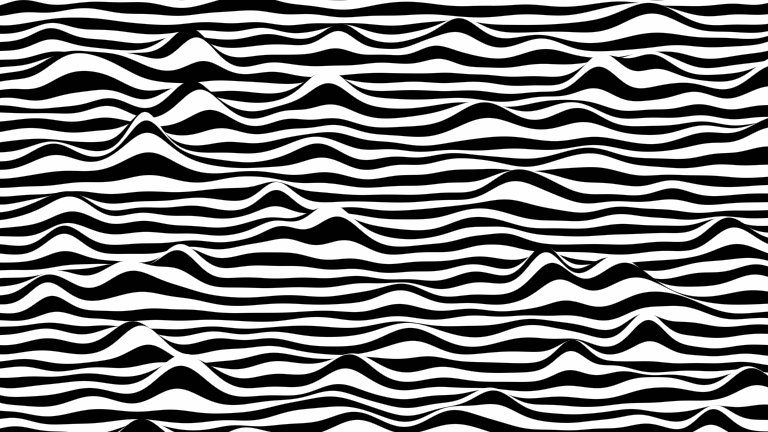
This background is drawn by a Shadertoy shader. Its source:

```glsl
const float LAYER_STEP = 1.0 / 51.0;       // spacing of the stacked sheets
const int LAYER_COUNT = 14;                // sheets that can reach one point
const float DIP_MARGIN = 0.02;             // deepest dip below a sheet's base
const vec2 CELL_SIZE = vec2(0.19, 0.080);  // one hill per cell
const vec2 HILL_HEIGHT = vec2(0.006, 0.078);
const vec2 HILL_WIDTH = vec2(0.034, 0.066);
const float HILL_DEPTH = 0.025;
const float HILL_SHEAR = 1.4;              // sideways drift of a hill with depth
const float RIPPLE_HEIGHT = 0.0025;
const float EDGE_SOFTNESS = 1.15;          // edge width in screen samples
const vec3 INK = vec3(0.004);
const vec3 PAPER = vec3(0.996);

vec3 hash3(vec2 cell) {
    vec3 p = fract(cell.xyx * vec3(0.1031, 0.1030, 0.0973) + 0.37);
    p += dot(p, p.yxz + 33.33);
    return fract((p.xxy + p.yzz) * p.zyx);
}

// Gentle waves that drift slowly from sheet to sheet
float ripples(vec2 ground) {
    float x = ground.x, z = ground.y;
    float wave = sin(x * 23.0 + 3.0 * sin(z * 19.0));
    wave += 0.7 * sin(x * 41.0 - z * 37.0 + 2.0 * sin(x * 5.0 + z * 23.0));
    wave += 0.6 * sin(x * 13.0 + z * 61.0 + 1.7);
    return RIPPLE_HEIGHT * wave;
}

// Cellular field of sheared bell-shaped hills
float hills(vec2 ground) {
    vec2 home = floor(ground / CELL_SIZE);
    float height = 0.0;
    for (int j = -1; j <= 1; j++) {
        for (int i = -1; i <= 1; i++) {
            vec2 cell = home + vec2(i, j);
            vec3 place = hash3(cell);
            vec3 form = hash3(cell + 71.0);
            vec2 offset = ground - (cell + place.xy) * CELL_SIZE;
            offset.x += HILL_SHEAR * (form.x - 0.3) * offset.y;
            offset /= vec2(mix(HILL_WIDTH.x, HILL_WIDTH.y, form.y), HILL_DEPTH);
            float peak = mix(HILL_HEIGHT.x, HILL_HEIGHT.y, place.z * place.z);
            height += peak * exp(-0.5 * dot(offset, offset));
        }
    }
    return height;
}

void mainImage(out vec4 fragColor, in vec2 fragCoord) {
    vec2 uv = fragCoord / iResolution.y;
    float backLayer = ceil((uv.y + DIP_MARGIN) / LAYER_STEP);
    vec3 color = INK;

    // Paint sheets from back to front, each hiding those behind it
    for (int k = 0; k < LAYER_COUNT; k++) {
        float layer = backLayer - float(k);
        float base = layer * LAYER_STEP;
        vec2 ground = vec2(uv.x, base);
        float crest = base + ripples(ground) + hills(ground);

        // All pixels of a row share the same layer, so dFdx gives its slope
        float slope = dFdx(crest) * iResolution.y;
        float edge = (crest - uv.y) * inversesqrt(1.0 + slope * slope);
        float coverage = clamp(0.5 + edge * iResolution.y / EDGE_SOFTNESS, 0.0, 1.0);
        vec3 sheet = mod(layer, 2.0) < 0.5 ? INK : PAPER;
        color = mix(color, sheet, coverage);
    }
    fragColor = vec4(color, 1.0);
}
```
